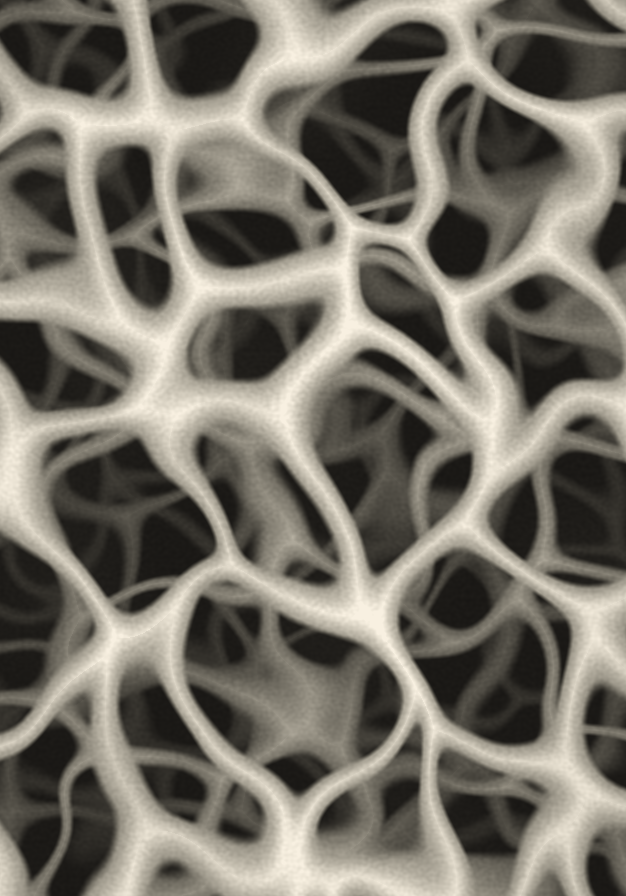
Write a Shadertoy shader that draws this texture.

```glsl
vec2 hash2(vec2 p) {
    vec2 q = vec2(dot(p, vec2(127.1, 311.7)), dot(p, vec2(269.5, 183.3)));
    return fract(sin(q) * 43758.55);
}

float gradientNoise(vec2 p) {
    vec2 cell = floor(p), f = fract(p);
    vec2 u = f * f * f * (f * (f * 6.0 - 15.0) + 10.0);
    vec2 e = vec2(0.0, 1.0);
    float a = dot(hash2(cell) * 2.0 - 1.0, f);
    float b = dot(hash2(cell + e.yx) * 2.0 - 1.0, f - e.yx);
    float c = dot(hash2(cell + e.xy) * 2.0 - 1.0, f - e.xy);
    float d = dot(hash2(cell + e.yy) * 2.0 - 1.0, f - e.yy);
    return mix(mix(a, b, u.x), mix(c, d, u.x), u.y);
}

vec2 seedPoint(vec2 cell) {
    return 0.04 + 0.92 * hash2(cell);
}

// Distance to the cell walls, blended so that the holes get round corners
float wallDistance(vec2 p, float sharpness) {
    vec2 cell = floor(p), f = fract(p);
    vec2 home = vec2(0.0), nearest = vec2(0.0);
    float best = 9.0;
    for (int y = -1; y <= 1; y++)
    for (int x = -1; x <= 1; x++) {
        vec2 g = vec2(x, y);
        vec2 r = g + seedPoint(cell + g) - f;
        if (dot(r, r) < best) {
            best = dot(r, r);
            nearest = r;
            home = g;
        }
    }
    float sum = 0.0;
    for (int y = -2; y <= 2; y++)
    for (int x = -2; x <= 2; x++) {
        if (x == 0 && y == 0) continue;
        vec2 g = home + vec2(x, y);
        vec2 r = g + seedPoint(cell + g) - f;
        float d = dot(0.5 * (nearest + r), normalize(r - nearest));
        sum += exp(-sharpness * d);
    }
    return -log(sum) / sharpness;
}

void mainImage(out vec4 fragColor, in vec2 fragCoord) {
    vec2 p = fragCoord / iResolution.x;
    float haze = gradientNoise(p * 3.0 + 40.0);
    float tone = 0.01 + 0.08 * max(haze, 0.0);

    // Layers of struts, from the deepest to the front one
    for (int i = 3; i >= 0; i--) {
        float depth = float(i);
        float turn = 0.35 + depth * 1.1;
        vec2 q = mat2(cos(turn), -sin(turn), sin(turn), cos(turn)) * p;
        q = q * vec2(4.3, 3.6) * (1.0 + 0.08 * depth) + depth * 17.3 + 5.0;
        vec2 bend = vec2(gradientNoise(q * 1.1), gradientNoise(q * 1.1 + 31.7));
        q += (i == 0 ? 0.55 : 0.75) * bend;

        float d = wallDistance(q, 15.0);
        float width = (i == 0 ? 0.092 : 0.066) + 0.04 * gradientNoise(q * 0.8 + 9.0);
        float blur = 0.025 + 0.006 * depth;
        float cover = 1.0 - smoothstep(width - blur, width + blur, d);
        float roundness = 1.0 - smoothstep(width - 0.15, width + 0.01, d);

        float level = i == 0 ? 1.0 : 0.62 * pow(0.5, depth - 1.0);
        level *= 1.0 + (i == 0 ? 0.12 : 0.6) * gradientNoise(p * 4.0 + depth * 7.0);
        tone = mix(tone, level * mix(0.6, 1.0, roundness), cover);
    }

    // Fine woven grain and darker corners
    float grain = gradientNoise(p * vec2(125.0, 145.0));
    tone += grain * (0.02 + 0.15 * tone * (1.0 - 0.5 * tone));
    vec2 fromCentre = fragCoord / iResolution.xy - 0.5;
    tone *= 1.03 - 0.2 * dot(fromCentre, fromCentre);

    // Neutral ends with slightly warmer middle tones
    vec3 shadow = vec3(0.095, 0.088, 0.078);
    vec3 ivory = vec3(0.955, 0.925, 0.865);
    tone = clamp(tone, 0.0, 1.02);
    vec3 colour = mix(shadow, ivory, tone);
    colour.b -= 0.05 * tone * (1.0 - tone);
    fragColor = vec4(colour, 1.0);
}
```
